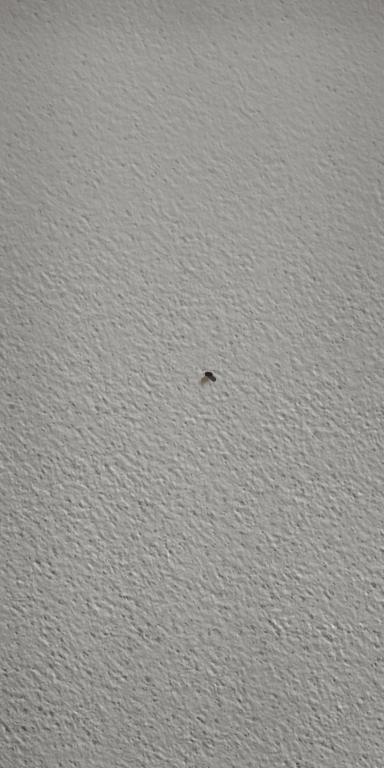
A Shadertoy shader for this texture:

```glsl
// Rough grey plaster wall in raking light, with a tiny moth resting near the centre.

const vec3  LIT_TINT      = vec3(1.006, 1.0, 0.978);
const vec3  SHADE_TINT    = vec3(1.030, 0.995, 0.965);
const vec3  MOTH_DARK     = vec3(0.15, 0.13, 0.12);
const vec3  MOTH_WING     = vec3(0.42, 0.36, 0.30);
const vec2  MOTH_POS      = vec2(0.543, 1.016);   // canvas width is 1, height is 2
const vec2  LIGHT_DIR     = vec2(0.55, 0.835);    // towards the light
const float BASE_LIGHT    = 0.596;
const float GRAIN_SCALE   = 104.0;
const float GRAIN_STRETCH = 0.62;                 // lengthens bumps down to the right
const float RELIEF_TOP    = 0.105;
const float RELIEF_BOTTOM = 0.31;
const float LIGHT_STEP    = 0.0029;
const float FLECK_DEPTH   = 0.17;
const float GRIT_SCALE    = 230.0;
const float GRIT_DEPTH    = 0.045;

float hash(vec2 p) {
    vec3 q = fract(p.xyx * vec3(0.1031, 0.1030, 0.0973));
    q += dot(q, q.yzx + 33.33);
    return fract((q.x + q.y) * q.z);
}

float noise(vec2 p) {
    vec2 i = floor(p), f = fract(p);
    f = f * f * (3.0 - 2.0 * f);
    return mix(mix(hash(i), hash(i + vec2(1, 0)), f.x),
               mix(hash(i + vec2(0, 1)), hash(i + vec2(1, 1)), f.x), f.y);
}

// Axes of the grain: x runs down to the right, y up to the right
vec2 grainSpace(vec2 p) {
    vec2 along = normalize(vec2(0.72, -0.70));
    return vec2(dot(p, along) * GRAIN_STRETCH, dot(p, vec2(-along.y, along.x)));
}

float plasterHeight(vec2 p) {
    vec2 q = grainSpace(p) * GRAIN_SCALE;
    q += 0.6 * vec2(noise(p * 31.0), noise(p * 31.0 + 41.0));
    float h = 0.0, amp = 0.5;
    for (int i = 0; i < 3; i++) {
        h += amp * noise(q);
        q = mat2(1.6, 0.9, -0.9, 1.6) * q + 17.3;
        amp *= 0.6;
    }
    return h;
}

// Scattered pits: x is the dark hollow, y the lit rim beside it
vec2 flecks(vec2 p, float cells, float density, float pixel) {
    vec2 g = p * cells, id = floor(g), result = vec2(0);
    float soft = 0.05 + 0.6 * pixel * cells;
    vec2 ragged = 0.22 * (vec2(noise(g * 3.1), noise(g * 3.1 + 9.7)) - 0.5);
    for (int y = -1; y <= 1; y++)
    for (int x = -1; x <= 1; x++) {
        vec2 cell = id + vec2(x, y);
        vec2 jitter = vec2(hash(cell + 7.1), hash(cell + 23.7));
        float present = step(hash(cell + 51.3), density);
        vec2 d = grainSpace(g - cell - jitter) + ragged;
        float radius = mix(0.07, 0.19, hash(cell + 83.9));
        float hollow = 1.0 - smoothstep(radius - soft, radius + soft, length(d));
        float rim = 1.0 - smoothstep(radius - soft, radius + soft, length(d + vec2(0, 0.25)));
        result = max(result, present * vec2(hollow, rim));
    }
    return result;
}

// Broad illumination: dim edges and foot, palest down the middle
float wallLight(vec2 p) {
    float light = BASE_LIGHT;
    light += 0.024 * exp(-pow((p.x - 0.50) / 0.36, 2.0) - pow((p.y - 1.12) / 0.65, 2.0));
    light -= 0.036 * smoothstep(0.26, 0.0, p.x);
    light -= 0.025 * smoothstep(0.74, 1.0, p.x) * smoothstep(0.4, 1.4, p.y);
    light -= 0.045 * smoothstep(1.85, 2.0, p.y);
    light -= 0.034 * smoothstep(0.6, 0.0, p.y);
    return light + 0.016 * (noise(vec2(p.x * 6.0, p.y * 2.5)) - 0.5);
}

float capsule(vec2 p, vec2 a, vec2 b, float r) {
    vec2 ab = b - a;
    return length(p - a - ab * clamp(dot(p - a, ab) / dot(ab, ab), 0.0, 1.0)) - r;
}

float cover(float d, float pixel) {
    return 1.0 - smoothstep(-pixel, pixel, d);
}

vec3 addMoth(vec3 col, vec2 p, float pixel) {
    vec2 m = p - MOTH_POS;
    float soft = max(0.7 * pixel, 0.001);
    float shadow = capsule(m, vec2(-0.002, -0.004), vec2(-0.016, -0.011), 0.007);
    float leftWing = capsule(m, vec2(-0.001, 0.004), vec2(-0.013, -0.006), 0.006);
    float rightWing = capsule(m, vec2(0.003, 0.005), vec2(0.014, -0.004), 0.006);
    float head = capsule(m, vec2(-0.004, 0.010), vec2(0.005, 0.009), 0.0055);
    col *= 1.0 - 0.30 * cover(shadow, 0.005 + soft);
    col = mix(col, MOTH_WING, 0.9 * cover(leftWing, soft));
    col = mix(col, mix(MOTH_DARK, MOTH_WING, 0.4), cover(rightWing, soft));
    return mix(col, MOTH_DARK, cover(head, soft));
}

void mainImage(out vec4 fragColor, in vec2 fragCoord) {
    vec2 p = fragCoord / iResolution.xy * vec2(1.0, 2.0);
    float pixel = 1.0 / iResolution.x;
    float rough = smoothstep(1.95, 0.45, p.y);

    // Slope towards the light shades the relief, in patches of varying strength
    vec2 offset = LIGHT_DIR * LIGHT_STEP;
    float slope = plasterHeight(p - offset) - plasterHeight(p + offset);
    float patchiness = mix(0.7, 1.3, noise(p * 14.0));
    float light = wallLight(p) + slope * patchiness * mix(RELIEF_TOP, RELIEF_BOTTOM, rough);
    light += GRIT_DEPTH * mix(0.4, 1.0, rough) * (noise(p * GRIT_SCALE) - 0.5);

    // Fine and coarse pits, denser towards the foot of the wall
    vec2 pits = flecks(p, 62.0, mix(0.07, 0.25, rough), pixel);
    pits = max(pits, 0.9 * flecks(p + 3.7, 40.0, mix(0.05, 0.17, rough), pixel));
    light += FLECK_DEPTH * mix(0.5, 1.0, rough) * (0.42 * pits.y - pits.x);

    vec3 tint = mix(SHADE_TINT, LIT_TINT, smoothstep(0.45, 0.60, light));
    vec3 col = addMoth(light * tint, p, pixel);
    fragColor = vec4(clamp(col, 0.0, 1.0), 1.0);
}
```
